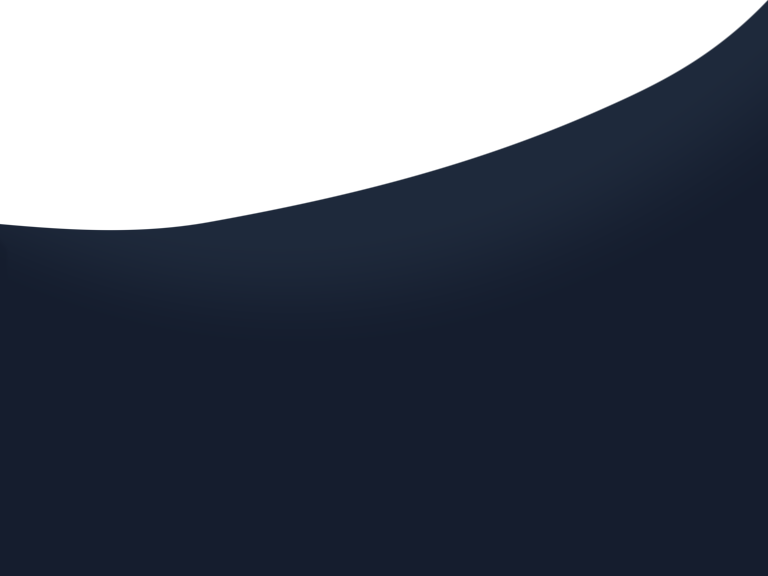
This background is drawn by a Shadertoy shader. Its source:

```glsl
// A white sky above a dark navy hill with a soft slate glow under its curved rim.

// Cubic Hermite span between points a and b (x, height) with end slopes.
float hermiteSpan(float x, vec2 a, vec2 b, float slopeA, float slopeB) {
    float width = b.x - a.x;
    float t = (x - a.x) / width;
    float s = 1.0 - t;
    return mix(a.y, b.y, t * t * (3.0 - 2.0 * t))
         + width * t * s * (slopeA * s - slopeB * t);
}

// Height of the rim: a shallow dip on the left, a steepening climb to the right.
float rimHeight(float x) {
    vec2 bend = vec2(0.273, 0.6146);
    vec2 shoulder = vec2(0.781, 0.809);
    if (x < bend.x) return hermiteSpan(x, vec2(0.0, 0.611), bend, -0.12, 0.24);
    if (x < shoulder.x) return hermiteSpan(x, bend, shoulder, 0.24, 0.59);
    return hermiteSpan(x, shoulder, vec2(1.0), 0.59, 1.4);
}

void mainImage(out vec4 fragColor, in vec2 fragCoord) {
    vec2 uv = fragCoord / iResolution.xy;

    // Glow fades between two bowl-shaped contours.
    float glowBottom = 0.384 + 0.75 * pow(abs(uv.x - 0.39), 2.0);
    float glowTop = 0.59 + 0.9 * pow(abs(uv.x - 0.36), 2.0);
    float glow = smoothstep(glowBottom, glowTop, uv.y);

    // Narrow shade along the left border, rounded at its top.
    float shade = (1.0 - smoothstep(0.007, 0.012, uv.x))
                * (1.0 - smoothstep(0.57, 0.592, uv.y + 1.5 * uv.x));
    glow *= 1.0 - 0.8 * shade;

    vec3 navy = vec3(0.082, 0.114, 0.180);
    vec3 slate = vec3(0.118, 0.161, 0.231);
    vec3 color = mix(navy, slate, glow);

    // Smooth edge against the white sky.
    float above = uv.y - rimHeight(uv.x);
    float soft = 0.75 * fwidth(above);
    color = mix(color, vec3(1.0), smoothstep(-soft, soft, above));

    fragColor = vec4(color, 1.0);
}
```
